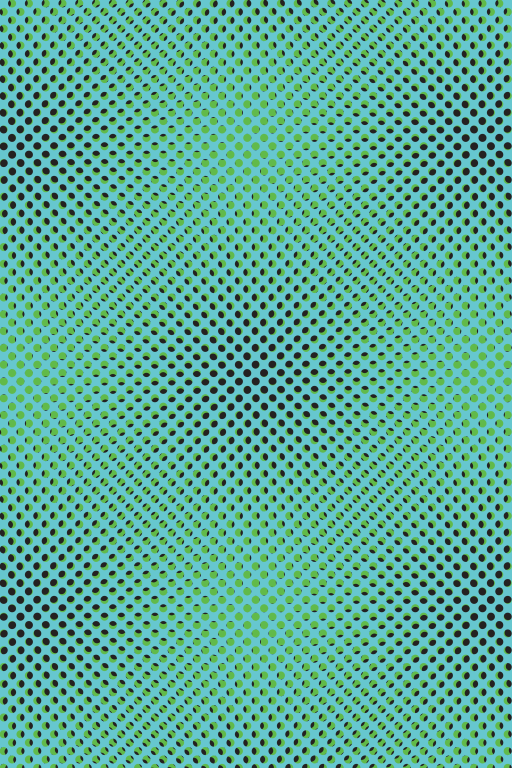
This pattern is drawn by a Shadertoy shader. Its source:

```glsl
// Moire of two equal staggered dot screens on a cyan ground.
// The green screen is upright; a second one is turned by about two degrees,
// and only its overlap with the green dots is inked dark.

// Distance to the nearest dot centre of a staggered grid, in grid periods
float dotDistance(vec2 q) {
    vec2 corner = q - round(q);
    vec2 middle = fract(q) - 0.5;
    return min(length(corner), length(middle));
}

// Smooth coverage of a dot of the given radius
float dotCoverage(vec2 q, float radius, float pixel) {
    return 1.0 - smoothstep(-0.65 * pixel, 0.65 * pixel, dotDistance(q) - radius);
}

mat2 rotation(float angle) {
    float c = cos(angle), s = sin(angle);
    return mat2(c, s, -s, c);
}

void mainImage(out vec4 fragColor, in vec2 fragCoord) {
    vec2 p = (fragCoord - 0.5 * iResolution.xy) / iResolution.y;
    float period = 16.8 / 768.0;
    float pixel = 1.0 / (iResolution.y * period);

    vec3 cyan = vec3(0.40, 0.78, 0.81);
    vec3 green = vec3(0.38, 0.73, 0.29);
    vec3 dark = vec3(0.14, 0.13, 0.13);

    // Turn the second screen about the centre of the dark rosette
    vec2 gridOrigin = vec2(-0.0004, 0.0033);
    vec2 pivot = vec2(-0.005, 0.009);
    vec2 turned = pivot + rotation(-0.036) * (p - pivot);

    float greenDots = dotCoverage((p - gridOrigin) / period, 0.238, pixel);
    float turnedDots = dotCoverage((turned - gridOrigin) / period, 0.243, pixel);

    // Dark lenses lie where both screens overlap
    float overlap = min(greenDots, turnedDots);
    vec3 color = cyan * (1.0 - greenDots) + green * (greenDots - overlap) + dark * overlap;
    fragColor = vec4(color, 1.0);
}
```
